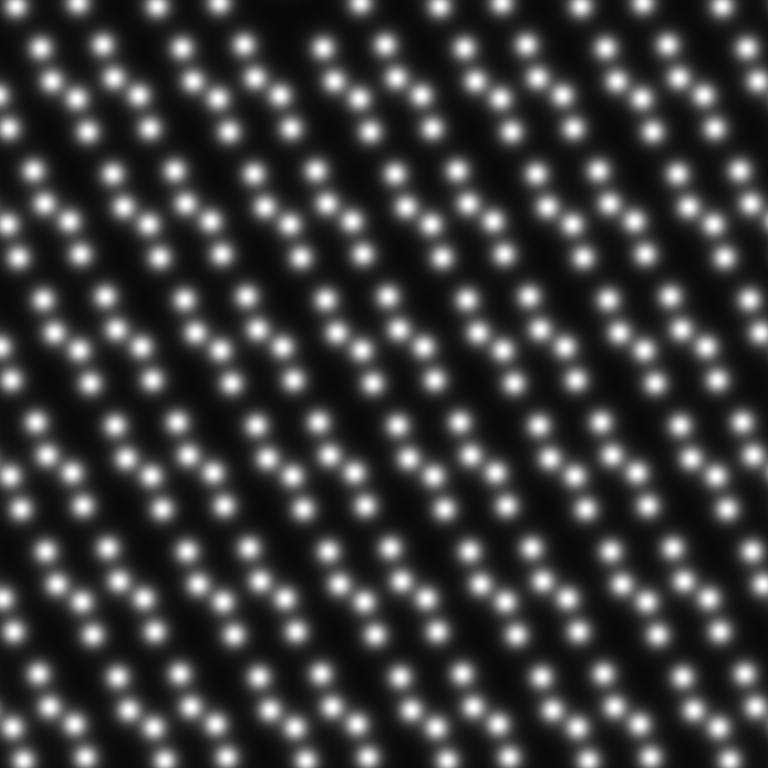
A Shadertoy shader for this pattern:

```glsl
// Glowing dots on an oblique lattice: two zigzag chains of four per cell, one dot vacant.

const vec2 STEP_ACROSS = vec2(0.1839, 0.0);
const vec2 STEP_DOWN = vec2(0.0936, -0.1638);
const vec2 LATTICE_ORIGIN = vec2(0.1243, 0.8849);
const vec2 CHAIN_SHIFT = vec2(0.0404, 0.0021);   // cell centre to chain centre
const vec2 INNER_DOT = vec2(0.0163, -0.0114);    // chain centre to near dot
const vec2 OUTER_DOT = vec2(0.0306, -0.0545);    // chain centre to end dot
const vec2 VACANT_CELL = vec2(2.0, -1.0);
const float BACKGROUND = 0.03;

float gaussian(vec2 d, float width) {
    return exp(-dot(d, d) / (width * width));
}

// Bright core with a soft halo
float glow(vec2 d) {
    return 0.75 * gaussian(d, 0.01366) + 0.2 * gaussian(d, 0.02365);
}

// Four dots, symmetric about the chain centre; the last can be left out
float chain(vec2 p, float lastDot) {
    return glow(p + OUTER_DOT) + glow(p + INNER_DOT)
         + glow(p - INNER_DOT) + lastDot * glow(p - OUTER_DOT);
}

// Two parallel chains per cell
float motif(vec2 p, vec2 cell) {
    float lastDot = cell == VACANT_CELL ? 0.0 : 1.0;
    return chain(p + CHAIN_SHIFT, lastDot) + chain(p - CHAIN_SHIFT, 1.0);
}

// Sum over the nearest cells so that halos overlap smoothly
float latticeGlow(vec2 p) {
    mat2 lattice = mat2(STEP_ACROSS, STEP_DOWN);
    vec2 nearest = floor(inverse(lattice) * p + 0.5);
    float sum = 0.0;
    for (int j = -1; j <= 1; j++) {
        for (int i = -1; i <= 1; i++) {
            vec2 cell = nearest + vec2(float(i), float(j));
            sum += motif(p - lattice * cell, cell);
        }
    }
    return sum;
}

void mainImage(out vec4 fragColor, in vec2 fragCoord) {
    vec2 uv = fragCoord / iResolution.y;
    float brightness = BACKGROUND + latticeGlow(uv - LATTICE_ORIGIN);
    fragColor = vec4(vec3(min(brightness, 1.0)), 1.0);
}
```
